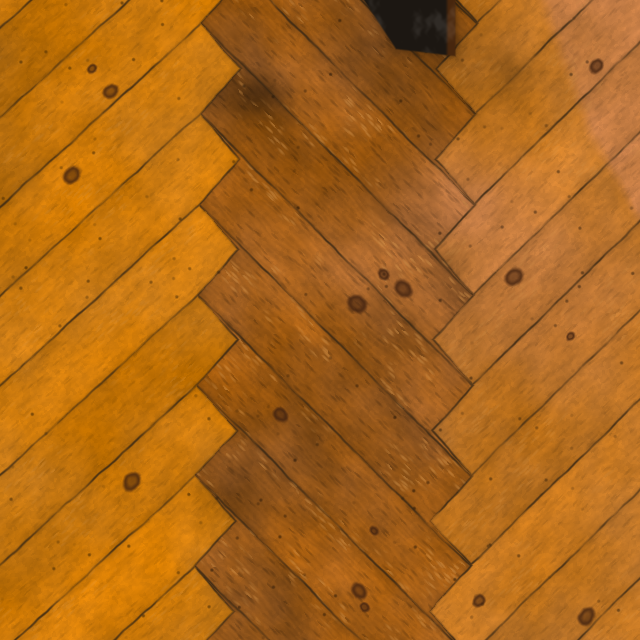
Give the GLSL for this texture, as a WebGL 2 fragment shader.

```glsl
#version 300 es
precision highp float;
// Worn, varnished herringbone parquet with knots, scuffs, a rosy glare and a dark furniture foot.

uniform vec2 u_resolution;
out vec4 fragColor;

float hash(vec2 p) {
  vec3 q = fract(vec3(p.xyx) * 0.1031);
  q += dot(q, q.yzx + 33.33);
  return fract((q.x + q.y) * q.z);
}

// Cellular noise: distance to the nearest point, and that point's random id
vec2 cells(vec2 p) {
  vec2 base = floor(p), best = vec2(9.0, 0.0);
  for (int j = -1; j <= 1; j++)
    for (int i = -1; i <= 1; i++) {
      vec2 c = base + vec2(i, j);
      float d = distance(p, c + vec2(hash(c), hash(c + 57.0)));
      if (d < best.x) best = vec2(d, hash(c + 113.0));
    }
  return best;
}

// Layered, rotated sines, roughly -1 to 1
float clouds(vec2 p) {
  float sum = 0.0, gain = 0.5;
  for (int i = 0; i < 5; i++) {
    p = mat2(0.8, -0.6, 0.6, 0.8) * p * 1.75 + 2.3;
    sum += gain * sin(p.x + 1.4 * sin(p.y));
    gain *= 0.62;
  }
  return sum;
}

float blob(vec2 p, vec2 radius) {
  return exp(-dot(p / radius, p / radius));
}

void main() {
  vec2 uv = gl_FragCoord.xy / u_resolution;
  vec2 p = vec2(uv.x, 1.0 - uv.y);
  float pixel = 1.0 / u_resolution.y;

  // Slight lean and uneven edges of the boards
  vec2 q = p + vec2(0.012 * (p.y - 0.2), 0.0);
  q += 0.0013 * vec2(clouds(p * 21.0), clouds(p.yx * 23.0 + 4.0));

  // Zigzag seams split the floor into three columns
  const float pitch = 0.1413;
  float zigzag = 0.5 - abs(fract((q.y - 0.178) / pitch) - 0.5);
  float side = abs(q.x - 0.528) - (0.216 - 0.126 * zigzag);
  bool middle = side < 0.0;
  float column = middle ? 0.0 : sign(q.x - 0.528);

  // Diagonal rows, falling in the middle column and rising in the others
  float a = q.x - 0.3125;
  float slant = middle ? -0.987 * a : 0.987 * a - 0.065 * min(a, 0.0);
  float row = (q.y - 0.178 + slant) / pitch;
  vec2 id = vec2(floor(row), column);
  float across = (fract(row) - 0.5) * 0.1;
  float along = 1.414 * (q.x - 0.528 - 0.372 * column) + (middle ? across : -across);
  vec2 board = vec2(along, across);
  vec2 shift = 9.0 * vec2(hash(id + 3.0), hash(id + 8.0));

  // Varnish colour per column and per board
  vec3 color = middle ? vec3(0.60, 0.345, 0.09)
             : column < 0.0 ? vec3(0.805, 0.48, 0.05) : vec3(0.75, 0.455, 0.13);
  color *= 0.94 + 0.12 * hash(id + 21.0);
  float stain = clouds(board * vec2(6.0, 13.0) + shift);
  color *= 1.0 + (middle ? 0.17 : 0.08) * stain;
  color.gb += vec2(0.012, 0.045) * clouds(p * 8.0);

  // Broad shading and the reflected light at the upper right
  color *= 1.0 - 0.18 * blob(p - vec2(0.66, 0.12), vec2(0.12, 0.10));
  color *= 1.0 - 0.32 * blob(p - vec2(0.40, 0.15), vec2(0.06, 0.03));
  color *= 1.0 - 0.28 * blob(p - vec2(0.70, 0.44), vec2(0.05, 0.07));
  color *= 1.0 - 0.14 * blob(p - vec2(0.37, 0.77), vec2(0.08, 0.07));
  color *= 1.0 - 0.22 * blob(p - vec2(0.79, 0.11), vec2(0.035, 0.04));
  color *= 1.0 - 0.12 * blob(p - vec2(0.0, 0.25), vec2(0.10, 0.25));
  float edge = p.x - 0.845 - 0.25 * p.y - 0.6 * p.y * p.y;
  float glare = 0.95 * smoothstep(-0.012, 0.018, edge + 0.006 * stain);
  glare += 0.85 * blob(p - vec2(0.72, 0.31), vec2(0.10, 0.08));
  glare += 0.75 * blob(p - vec2(0.84, 0.46), vec2(0.18, 0.14));
  glare += 0.35 * blob(p - vec2(0.52, 0.43), vec2(0.13, 0.08));
  vec3 rosy = vec3(0.77, 0.49, 0.29) * (1.0 + 0.06 * stain);
  color = mix(color, rosy, min(glare, 0.95) * (0.85 + 0.15 * stain));

  // Fine grain, mottling and fibres
  float grain = sin(across * 700.0 + 5.0 * clouds(board * vec2(9.0, 35.0) + shift));
  color *= 1.0 + (middle ? 0.025 : 0.01) * grain;
  color *= 0.97 + 0.06 * cells(p * 170.0).y;
  color *= 1.0 + 0.05 * clouds(board * vec2(45.0, 90.0) + shift);
  vec2 fibre = cells(board * vec2(50.0, 210.0) + shift * 5.0);
  float worn = smoothstep(0.1, 0.7, clouds(board * vec2(11.0, 23.0) + shift.yx));
  float fleck = 1.0 - smoothstep(0.1, 0.65, fibre.x);
  float strength = middle ? 0.42 : 0.20;
  color = mix(color, vec3(0.84, 0.59, 0.30), strength * worn * fleck * step(0.6, fibre.y));
  color *= 1.0 - 0.35 * strength * fleck * step(fibre.y, 0.16);

  // Small pits
  vec2 pit = cells(p * 27.0);
  color *= 1.0 - 0.4 * smoothstep(0.7, 1.0, pit.y) * (1.0 - smoothstep(0.02, 0.11, pit.x));

  // Knots with a dark rim, scattered along each board
  for (int i = 0; i < 2; i++) {
    vec2 seed = id + 31.0 * float(i + 1);
    vec2 center = vec2(0.46 * hash(seed) - 0.23, 0.07 * hash(seed + 5.0) - 0.035);
    float radius = mix(0.006, 0.015, hash(seed + 9.0)) * step(0.5, hash(seed + 14.0));
    float d = length((board - center) * vec2(0.9, 1.15)) + 0.0015 * clouds(p * 60.0);
    float knot = (1.0 - smoothstep(radius * 0.7, radius + 0.003, d)) * step(0.001, radius);
    float rim = smoothstep(radius * 0.25, radius * 0.75, d);
    color = mix(color, vec3(0.25, 0.13, 0.06), knot * mix(0.5, 0.8, rim));
  }

  // Dirty joints, thin and broken in places
  float joint = min(abs(side) * 0.75, (0.5 - abs(fract(row) - 0.5)) * 0.1);
  float depth = clamp(0.55 + 0.4 * clouds(p * 19.0 + 7.0), 0.2, 0.85);
  color *= 1.0 - 0.13 * exp(-joint * 260.0);
  color = mix(color, vec3(0.23, 0.16, 0.08), depth * (1.0 - smoothstep(0.0, 0.0022 + 0.5 * pixel, joint)));

  // Furniture foot with a soft contact shadow
  float foot = max(dot(p - vec2(0.569, 0.0), vec2(-0.835, 0.55)), p.x - 0.711);
  foot = max(foot, p.y - 0.076 - 0.12 * (p.x - 0.619));
  color *= 1.0 - 0.3 * exp(-max(foot, 0.0) * 90.0);
  vec3 footColor = mix(vec3(0.11, 0.09, 0.07), vec3(0.28, 0.15, 0.05), smoothstep(0.695, 0.702, p.x));
  footColor += 0.08 * smoothstep(0.1, 0.9, clouds(p * vec2(30.0, 20.0)));
  color = mix(color, footColor, 1.0 - smoothstep(-pixel, pixel + 0.001, foot));

  fragColor = vec4(clamp(color, 0.0, 1.0), 1.0);
}
```
